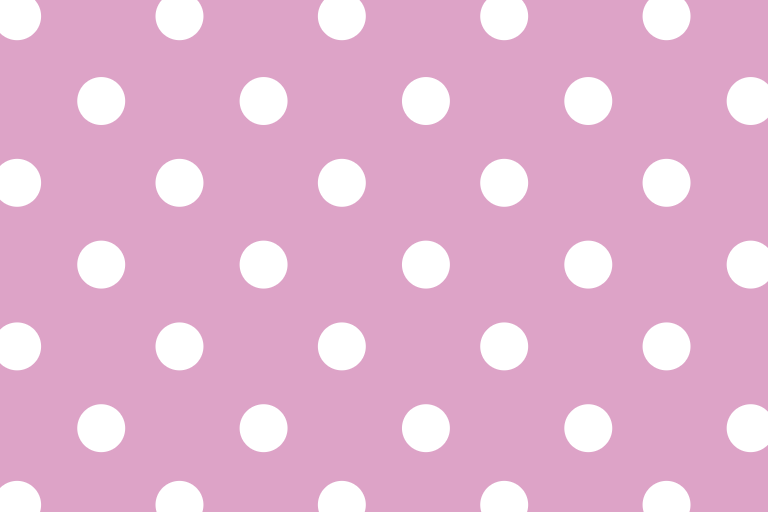
This pattern is drawn by a Shadertoy shader. Its source:

```glsl
// Staggered white polka dots on a flat pink ground.

const vec3 PINK = vec3(0.865, 0.639, 0.779);
const vec3 WHITE = vec3(1.0);

// All lengths are fractions of the canvas width.
const vec2 SPACING = vec2(0.2114, 0.1065);
const float DOT_RADIUS = 0.0312;
const float MIDDLE_ROW_Y = -0.0112;
const float EVEN_ROW_X = 0.1318;
const float ODD_ROW_X = 0.0223;

// Height of a row's centre; the outermost rows sit slightly high.
float rowHeight(float row, float spacing) {
    float outer = step(2.5, abs(row));
    float lift = outer * (0.0053 - 0.0014 * sign(row));
    return MIDDLE_ROW_Y + row * spacing + lift;
}

// Signed distance to the nearest dot in the staggered lattice.
float dotDistance(vec2 p, vec2 spacing, float radius) {
    float row = floor((p.y - MIDDLE_ROW_Y) / spacing.y + 0.5);
    float startX = mix(EVEN_ROW_X, ODD_ROW_X, mod(row, 2.0));
    float column = floor((p.x - startX) / spacing.x + 0.5);
    vec2 center = vec2(startX + column * spacing.x, rowHeight(row, spacing.y));
    return length(p - center) - radius;
}

// Antialiased coverage of a shape from its signed distance.
float coverage(float dist, float pixel) {
    return clamp(0.5 - dist / pixel, 0.0, 1.0);
}

void mainImage(out vec4 fragColor, in vec2 fragCoord) {
    // Left edge at x = 0, vertical middle at y = 0.
    vec2 p = (fragCoord - vec2(0.0, 0.5 * iResolution.y)) / iResolution.x;
    float ink = coverage(dotDistance(p, SPACING, DOT_RADIUS), 1.0 / iResolution.x);
    fragColor = vec4(mix(PINK, WHITE, ink), 1.0);
}
```
